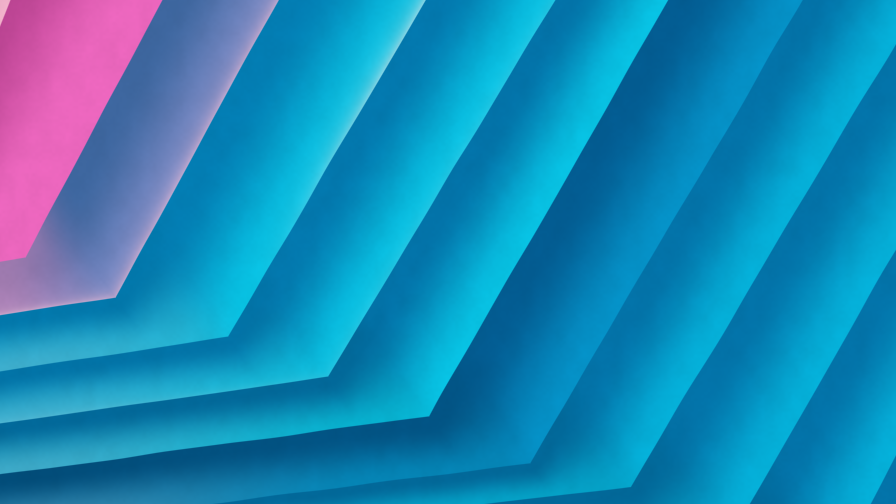
Give the GLSL for this background, as a WebGL 1 fragment shader.

```glsl
precision highp float;
// Nested painted chevrons: pink and lavender folds opening into shaded cyan ones.

uniform vec2 u_resolution;

float hash(vec2 p) {
  return fract(sin(dot(p, vec2(127.1, 311.7))) * 43758.5453);
}

float noise(vec2 p) {
  vec2 cell = floor(p), f = fract(p);
  f = f * f * (3.0 - 2.0 * f);
  return mix(mix(hash(cell), hash(cell + vec2(1, 0)), f.x),
             mix(hash(cell + vec2(0, 1)), hash(cell + vec2(1, 1)), f.x), f.y);
}

// 1 when index i equals k, otherwise 0
float at(float i, float k) {
  return 1.0 - step(0.5, abs(i - k));
}

// Signed distances to the steep arm (x) and shallow arm (y) of fold i
vec2 foldArms(vec2 p, float i) {
  vec2 corner = vec2(0.051 + 0.2002 * i - 0.023 * at(i, 1.0),
                     0.5116 + 0.0787 * i + 0.014 * at(i, 5.0) - 0.018 * at(i, 6.0));
  float top = 0.322 + 0.2465 * i + 0.0417 * sin(0.4 * i)
            - 0.032 * at(i, 1.0) - 0.023 * at(i, 4.0)
            - 0.04 * at(i, -1.0) - 0.035 * step(7.5, i);
  float steep = (top - corner.x) / corner.y;
  float shallow = 0.165 - 0.0075 * i;
  return vec2((p.x - corner.x - steep * (corner.y - p.y)) * 0.86,
              (p.y - corner.y - shallow * (corner.x - p.x)) * 0.99);
}

// Colour of band i; t runs from its inner to its outer edge
vec3 bandColor(vec2 p, float i, float t, float low) {
  float glow = smoothstep(0.12, 1.0, t);
  float rim = exp(-14.0 * (1.0 - t));
  if (i < -0.5) return vec3(0.95, 0.70, 0.80);
  if (i < 0.5) return mix(vec3(0.74, 0.27, 0.58), vec3(0.92, 0.40, 0.74),
                          smoothstep(0.0, 0.75, t + 0.3 * p.y));
  if (i < 1.5) {
    vec3 lavender = mix(vec3(0.24, 0.40, 0.62), vec3(0.46, 0.53, 0.76), glow);
    lavender = mix(lavender, vec3(0.74, 0.50, 0.70),
                   0.75 * low * smoothstep(0.25, 0.0, p.x));
    return mix(lavender, vec3(0.85, 0.70, 0.82), 0.75 * rim);
  }

  // Blue folds, deepest at the fifth one
  float deep = at(i, 5.0);
  vec3 shade = mix(vec3(0.01, 0.49, 0.70), vec3(0.01, 0.45, 0.66), smoothstep(2.0, 4.0, i));
  shade = mix(shade, vec3(0.01, 0.36, 0.57), deep);
  vec3 light = mix(vec3(0.03, 0.76, 0.89), vec3(0.02, 0.57, 0.78), deep);
  light = mix(light, vec3(0.02, 0.69, 0.85), step(5.5, i));
  vec3 col = mix(shade, light, glow);

  // Duller lower arms with a dusty left end
  float left = smoothstep(0.75, 0.0, p.x);
  col *= 1.0 - low * (0.04 + 0.05 * step(3.5, i) + 0.08 * deep * left);
  col = mix(col, vec3(0.50, 0.62, 0.74), 0.45 * low * left * glow);

  // Pale worn rim on the first blue fold
  float worn = at(i, 2.0) * smoothstep(0.6, 0.1, p.y) + 0.2 * at(i, 3.0);
  return mix(col, vec3(0.66, 0.85, 0.89), 0.8 * rim * worn);
}

void main() {
  // Canvas heights, measured down from the top left
  vec2 p = vec2(gl_FragCoord.x, u_resolution.y - gl_FragCoord.y) / u_resolution.y;
  float soft = 0.8 / u_resolution.y;

  // Slight wobble of the hand-cut edges
  vec2 q = p + 0.003 * (vec2(noise(p * 9.0), noise(p * 9.0 + 40.0)) - 0.5);

  // Lay each band over the outer side of the preceding fold
  vec3 col = vec3(0.95, 0.70, 0.80);
  float inner = 1.0;
  for (int n = -1; n < 10; n++) {
    float i = float(n);
    vec2 arms = foldArms(q, i);
    float outer = max(arms.x, arms.y);
    float t = clamp(inner / max(inner - outer, 0.001), 0.0, 1.0);
    float low = smoothstep(-0.06, 0.06, arms.y - arms.x);
    col = mix(col, bandColor(p, i, t, low), smoothstep(-soft, soft, inner));
    inner = outer;
  }

  // Faint plaster grain
  float grain = noise(p * vec2(45.0, 30.0)) + 0.5 * noise(p * 150.0) - 0.75;
  gl_FragColor = vec4(col * (1.0 + 0.03 * grain), 1.0);
}
```
